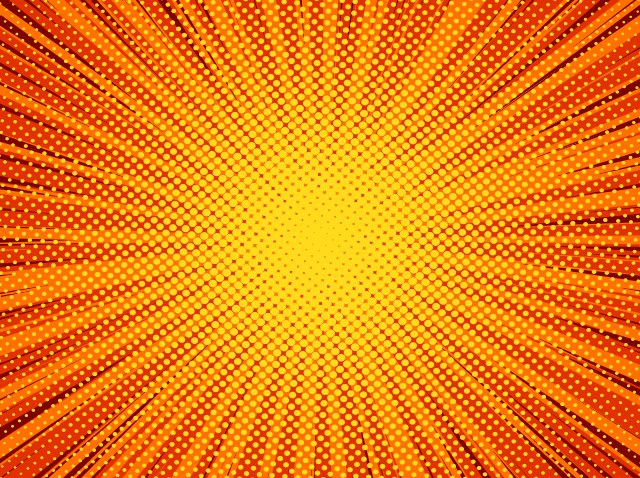
Give the GLSL for this background, as a WebGL 1 fragment shader.

```glsl
precision highp float;

uniform vec2 u_resolution;

#define DOT_PITCH 0.019
#define DOT_TILT 0.87
#define DOT_STRETCH 1.1
#define DOT_CORE 0.71
#define DOT_FALLOFF 0.67
#define RAY_COUNT 42.0
#define SPIKE_COUNT 47.0
#define SPIKE_LAYERS 3
#define YELLOW vec3(1.0, 0.86, 0.11)
#define ORANGE vec3(1.0, 0.44, 0.0)
#define RED vec3(0.89, 0.19, 0.01)
#define MAROON vec3(0.49, 0.01, 0.0)

const float TAU = 6.28318;

float hash(float n) {
    return fract(sin(n * 12.9898) * 4375.85);
}

// Coverage of a negative-inside distance, softened over one pixel.
float fill(float dist, float pixel) {
    return clamp(0.5 - dist / pixel, 0.0, 1.0);
}

// Ring of wedges pointing at the centre, one per angular cell.
// tips: nearest and farthest tip radius; widths: half-widths in cells.
float wedges(vec2 p, float count, float seed, vec2 tips, vec2 widths, float pixel) {
    float radius = max(length(p), 0.001);
    float turn = atan(p.y, p.x) / TAU * count;
    float id = mod(floor(turn), count) + seed;
    float tip = mix(tips.x, tips.y, hash(id + 0.31));
    float halfWidth = mix(widths.x, widths.y, hash(id + 0.67));
    float shift = (hash(id) - 0.5) * (0.96 - 2.0 * halfWidth);
    float across = abs(fract(turn) - 0.5 - shift);
    float taper = halfWidth * (1.0 - tip / radius);
    float dist = (across - taper) * radius * TAU / count;
    return fill(dist, pixel) * step(tip, radius);
}

// Halftone dots that merge in the middle and shrink outwards.
float halftone(vec2 p, float pixel) {
    float c = cos(DOT_TILT);
    float s = sin(DOT_TILT);
    vec2 grid = mat2(c, s, -s, c) * (p * vec2(1.0, DOT_STRETCH)) / DOT_PITCH;
    float dotRadius = DOT_CORE - DOT_FALLOFF * pow(length(p) + 0.0001, 0.7);
    float dist = length(fract(grid) - 0.5) - dotRadius;
    return fill(dist * DOT_PITCH, pixel);
}

void main() {
    float pixel = 1.0 / u_resolution.y;
    vec2 p = (gl_FragCoord.xy - 0.5 * u_resolution) / u_resolution.y;

    // Broad red rays, with a few finer red and orange slivers
    vec3 color = ORANGE;
    color = mix(color, RED, wedges(p, RAY_COUNT, 3.0, vec2(0.02, 0.12), vec2(0.18, 0.4), pixel));
    color = mix(color, ORANGE, wedges(p, 37.0, 91.0, vec2(0.25, 0.7), vec2(0.03, 0.18), pixel));
    color = mix(color, RED, wedges(p, 49.0, 173.0, vec2(0.1, 0.5), vec2(0.03, 0.17), pixel));

    // Dark spikes driven in from the border, finer in each layer
    float spikes = 0.0;
    for (int i = 0; i < SPIKE_LAYERS; i++) {
        float layer = float(i);
        float count = SPIKE_COUNT + 16.0 * layer;
        vec2 tips = vec2(0.28 + 0.06 * layer, 0.8);
        spikes = max(spikes, wedges(p, count, 269.0 + 118.0 * layer, tips, vec2(0.05, 0.34), pixel));
    }
    color = mix(color, MAROON, spikes);

    color = mix(color, YELLOW, halftone(p, pixel));
    gl_FragColor = vec4(color, 1.0);
}
```
